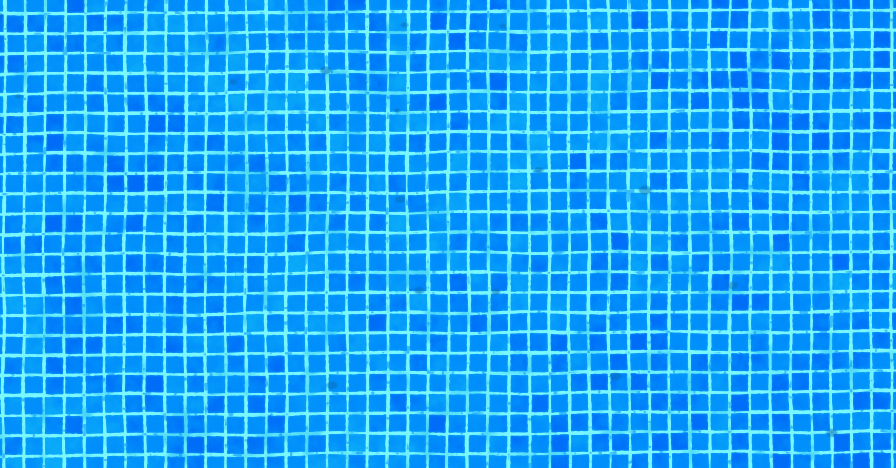
This texture is drawn by a WebGL 2 fragment shader. Its source:

```glsl
#version 300 es
precision highp float;
// Sunlit pool mosaic: small square blue tiles set in pale cyan grout.
// Each cell holds a jittered rounded box; hashes vary its tone, and noise
// bends the joints, mottles the glaze and wears the grout.

uniform vec2 u_resolution;
out vec4 fragColor;

const vec2 TILES_PER_HEIGHT = vec2(23.2, 23.3);
const vec2 GRID_ORIGIN = vec2(1.0, 0.027);
const float JOINT_WIDTH = 0.145;
const float CORNER_RADIUS = 0.05;

const vec3 DEEP_BLUE = vec3(0.0, 0.425, 0.97);
const vec3 MID_BLUE = vec3(0.005, 0.56, 0.985);
const vec3 LIGHT_BLUE = vec3(0.04, 0.67, 0.975);
const vec3 GROUT = vec3(0.48, 0.97, 0.99);
const vec3 WORN_GROUT = vec3(0.22, 0.79, 0.96);
const vec3 GRIME = vec3(0.03, 0.43, 0.72);

float hash(vec2 p) {
  vec3 q = fract(p.xyx * vec3(0.1031, 0.1030, 0.0973));
  q += dot(q, q.yzx + 33.33);
  return fract((q.x + q.y) * q.z);
}

vec2 hash2(vec2 p) {
  return vec2(hash(p + 17.3), hash(p + 71.9));
}

float noise(vec2 p) {
  vec2 i = floor(p);
  vec2 f = fract(p);
  f = f * f * (3.0 - 2.0 * f);
  float low = mix(hash(i), hash(i + vec2(1, 0)), f.x);
  float high = mix(hash(i + vec2(0, 1)), hash(i + vec2(1, 1)), f.x);
  return mix(low, high, f.y);
}

float fbm(vec2 p) {
  float sum = 0.0;
  float weight = 0.5;
  for (int i = 0; i < 3; i++) {
    sum += weight * noise(p);
    p = p * 2.03 + 11.7;
    weight *= 0.5;
  }
  return sum / 0.875;
}

float roundedBox(vec2 p, vec2 halfSize, float radius) {
  vec2 d = abs(p) - halfSize + radius;
  return length(max(d, 0.0)) + min(max(d.x, d.y), 0.0) - radius;
}

// Canvas position to tile units, with slight skew and uneven rows.
vec2 tileSpace(vec2 p) {
  vec2 g = (p - GRID_ORIGIN) * TILES_PER_HEIGHT;
  g -= vec2(0.1 * (p.y - 0.5) * (1.0 - p.x), 0.09 * p.x);
  vec2 bend = vec2(noise(g * 0.3 + 40.0), noise(g * 0.3 + 90.0)) - 0.5;
  return g + 0.13 * bend;
}

// Signed distance to the tile of a cell; negative inside.
float tileDistance(vec2 g, vec2 cell) {
  vec2 shift = (hash2(cell) - 0.5) * 0.045;
  vec2 trim = (hash2(cell + 130.0) - 0.5) * 0.025;
  float turn = (hash(cell + 210.0) - 0.5) * 0.05;
  vec2 local = g - cell - 0.5 - shift;
  local += turn * vec2(-local.y, local.x);
  float ragged = (noise(g * 7.0) - 0.5) * 0.035;
  vec2 halfSize = vec2(0.5 - 0.5 * JOINT_WIDTH) + trim;
  return roundedBox(local, halfSize, CORNER_RADIUS) + ragged;
}

vec3 tileColor(vec2 g, vec2 cell) {
  float own = hash(cell + 300.0);
  float patches = fbm(g * 0.16 + 5.0) - 0.5;
  float mottle = fbm(g * 1.7 + hash2(cell) * 30.0) - 0.5;
  float tone = 0.5 + 0.55 * (own - 0.5) + 0.55 * patches + 0.4 * mottle;
  tone -= 0.25 * step(0.9, hash(cell + 400.0));
  vec3 dark = mix(DEEP_BLUE, MID_BLUE, smoothstep(0.0, 0.5, tone));
  return mix(dark, LIGHT_BLUE, smoothstep(0.5, 1.0, tone));
}

vec3 groutColor(vec2 g) {
  float wear = smoothstep(0.5, 0.85, fbm(g * 0.9 + 60.0));
  float chips = smoothstep(0.8, 0.95, noise(g * 4.0 + 20.0));
  vec3 worn = mix(GROUT, WORN_GROUT, 0.75 * wear);
  return mix(worn, MID_BLUE, 0.55 * chips);
}

// Sparse dark specks, one candidate per large block of tiles.
float speckMask(vec2 g, float blur) {
  vec2 block = floor(g / 5.0);
  vec2 center = (block + 0.15 + 0.7 * hash2(block + 500.0)) * 5.0;
  float radius = 0.1 + 0.12 * hash(block + 600.0);
  float d = length((g - center) * vec2(0.7, 1.0)) - radius;
  return step(0.7, hash(block + 700.0)) * (1.0 - smoothstep(-blur, blur, d));
}

void main() {
  vec2 p = gl_FragCoord.xy / u_resolution.y;
  float pixel = TILES_PER_HEIGHT.y / u_resolution.y;
  vec2 g = tileSpace(p);
  vec2 cell = floor(g);
  float d = tileDistance(g, cell);

  // Glaze brightens softly toward the rim, then gives way to grout.
  vec3 tile = tileColor(g, cell);
  tile = mix(tile, LIGHT_BLUE, 0.35 * smoothstep(-0.13, 0.0, d));
  float blur = max(0.5 * pixel, 0.03);
  vec3 color = mix(tile, groutColor(g), smoothstep(-blur, blur, d));

  color = mix(color, GRIME, 0.5 * speckMask(g, max(pixel, 0.06)));
  fragColor = vec4(color, 1.0);
}
```
